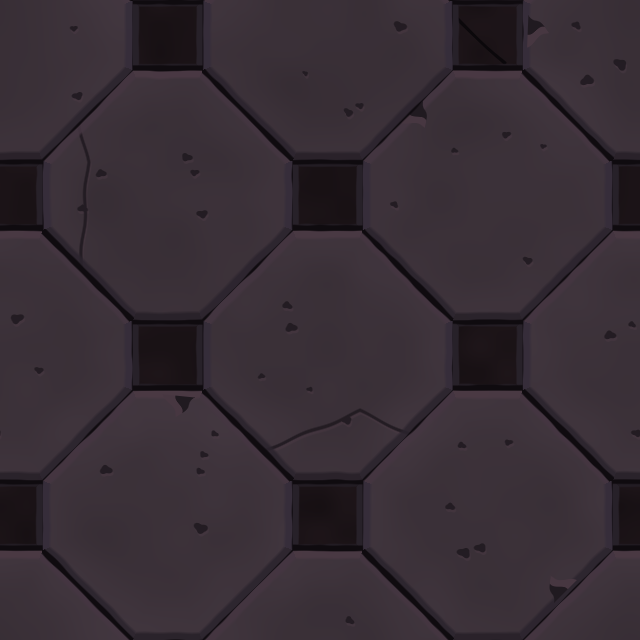
Write a Shadertoy shader that draws this texture.

```glsl
// Dark bevelled octagon floor slabs with sunken square insets, pits, chips and cracks.

const float GRID = 4.0;            // half-steps of the pattern across the canvas
const float SLAB_HALF = 0.782;     // slab half width, in grid units
const float INSET_HALF = 0.218;    // inset half width
const vec2 ORIGIN = vec2(0.262, 0.9447);

const vec3 STONE = vec3(0.232, 0.192, 0.222);
const vec3 HIGHLIGHT = vec3(0.295, 0.225, 0.268);
const vec3 SIDE = vec3(0.205, 0.173, 0.226);
const vec3 SHADOW = vec3(0.150, 0.124, 0.155);
const vec3 JOINT = vec3(0.060, 0.043, 0.060);
const vec3 INSET = vec3(0.103, 0.073, 0.087);
const vec3 PIT = vec3(0.125, 0.100, 0.125);

float hash(vec2 p) {
    vec3 q = fract(vec3(p.xyx) * 0.1031);
    q += dot(q, q.yzx + 33.33);
    return fract((q.x + q.y) * q.z);
}

// Value noise that wraps after "period" cells per canvas.
float noise(vec2 uv, float period) {
    vec2 p = uv * period, i = floor(p), f = fract(p);
    f = f * f * (3.0 - 2.0 * f);
    vec2 lo = mod(i, period), hi = mod(i + 1.0, period);
    return mix(mix(hash(lo), hash(vec2(hi.x, lo.y)), f.x),
               mix(hash(vec2(lo.x, hi.y)), hash(hi), f.x), f.y);
}

float fill(float d, float px) { return clamp(0.5 - d / px, 0.0, 1.0); }

bool same(vec2 a, vec2 b) { return distance(a, b) < 0.1; }

vec2 wrapId(vec2 c) { return floor(mod(c + 0.5, GRID)); }

float segment(vec2 p, vec2 a, vec2 b) {
    vec2 v = b - a;
    return length(p - a - v * clamp(dot(p - a, v) / dot(v, v), 0.0, 1.0));
}

// Small rounded pits, a handful on each slab.
float pits(vec2 p, vec2 id) {
    float d = 1.0;
    for (float i = 0.0; i < 5.0; i++) {
        vec2 seed = id * 7.0 + vec2(i * 13.0, i * 5.0 + 3.0);
        float angle = 6.2832 * hash(seed), radius = mix(0.2, 0.62, hash(seed + 41.0));
        vec2 q = p - radius * vec2(cos(angle), sin(angle));
        float size = mix(0.018, 0.043, hash(seed + 83.0)), turn = hash(seed + 19.0) - 0.7;
        q = mat2(cos(turn), -sin(turn), sin(turn), cos(turn)) * q;
        float lumps = 1.0 + 0.18 * sin(3.0 * atan(q.y, q.x) + angle);
        d = min(d, length(q * vec2(1.0, 1.45)) - size * lumps);
    }
    return d;
}

float cracks(vec2 p, vec2 id) {
    p += 0.008 * sin(p.yx * 17.0 + 1.0);
    float d = 1.0;
    if (same(id, vec2(0, 3))) {
        vec2 bend = vec2(-0.5, 0.2);
        d = min(segment(p, vec2(-0.55, 0.44), bend), segment(p, bend, vec2(-0.54, -0.45)));
    }
    if (same(id, vec2(1, 2))) {
        vec2 bend = vec2(0.21, -0.35);
        d = min(segment(p, vec2(-0.40, -0.59), bend), segment(p, bend, vec2(0.50, -0.49)));
    }
    if (same(id, vec2(2, 0))) d = segment(p, vec2(-0.19, 0.1), vec2(0.1, -0.17));
    return d - 0.010;
}

// Two-tone broken wedge on the rim of a slab, pointing inwards.
vec3 chip(vec3 color, vec2 p, float angle, float radius, float px) {
    vec2 outward = vec2(cos(angle), sin(angle));
    vec2 q = p - radius * outward;
    float along = dot(q, vec2(-outward.y, outward.x)), inward = -dot(q, outward);
    along += 0.012 * sin(inward * 50.0);
    float d = max(abs(along) * 0.8 + inward * 0.6, -inward) - 0.05;
    vec3 facet = mix(HIGHLIGHT * 0.95, PIT, fill(along + inward * 0.4, px));
    return mix(color, facet, fill(d, px));
}

vec3 slab(vec2 p, vec2 id, vec2 uv, float px) {
    vec2 a = abs(p);
    float wobble = 0.010 * (noise(uv, 40.0) - 0.5);
    float diagonal = (1.0 - a.x - a.y) * 0.7071, straight = SLAB_HALF - max(a.x, a.y);
    bool onDiagonal = diagonal < straight;
    float d = min(diagonal, straight) + wobble;
    vec2 n = onDiagonal ? sign(p) * 0.7071 : (a.x > a.y ? vec2(sign(p.x), 0) : vec2(0, sign(p.y)));

    // Mottled face, lighter towards the rim.
    float mottle = 0.6 * noise(uv, 6.0) + 0.4 * noise(uv + 0.37, 17.0) - 0.5;
    vec3 color = STONE * (1.0 + 0.13 * mottle + 0.04 * (hash(id + 5.0) - 0.5));
    color *= 0.98 + 0.06 * smoothstep(0.35, 0.05, d) + 0.02 * p.y;

    // Pits and cracks, each with a lit lower lip.
    vec2 above = p + vec2(-0.006, 0.016);
    float wear = min(pits(p, id), cracks(p, id));
    float lip = min(pits(above, id), cracks(above, id));
    color = mix(color, HIGHLIGHT, 0.45 * fill(lip, px * 1.5));
    color = mix(color, PIT, 0.9 * fill(wear, px * 1.5));

    // Bevel lit from above, then the dark joint.
    vec3 bevel = mix(SIDE, n.y > 0.0 ? HIGHLIGHT : SHADOW, abs(n.y));
    color = mix(color, bevel, 0.85 * fill(d - 0.050, px + 0.012));
    if (same(id, vec2(2, 3))) color = chip(color, p, 2.30, 0.66, px);
    if (same(id, vec2(0, 1))) color = chip(color, p, 1.47, 0.70, px);
    if (same(id, vec2(2, 1))) color = chip(color, p, -0.785, 0.63, px);
    if (same(id, vec2(3, 0))) color = chip(color, p, 3.10, 0.70, px);
    float jointWidth = onDiagonal ? (n.x * n.y > 0.0 ? 0.016 : 0.004) : 0.003;
    return mix(color, JOINT, fill(d - jointWidth, px * 1.5));
}

vec3 inset(vec2 p, vec2 id, vec2 uv, float px) {
    vec2 a = abs(p);
    float wobble = 0.008 * (noise(uv, 48.0) - 0.5);
    vec3 frame = a.x > a.y ? SHADOW * 1.03 : SHADOW * 0.88;
    vec3 face = INSET * (0.84 + 0.32 * noise(uv, 24.0));
    face = mix(face, JOINT * 0.7, fill(cracks(p, id), px));
    vec3 color = mix(frame, face, fill(max(a.x, a.y) - 0.180 + wobble, px * 1.5));
    float edgeShade = min(INSET_HALF - 0.024 - p.y, p.y + INSET_HALF - 0.032) + wobble;
    return mix(color, JOINT, fill(edgeShade, px * 1.5));
}

void mainImage(out vec4 fragColor, in vec2 fragCoord) {
    vec2 uv = fragCoord / iResolution.xy;
    float px = GRID / iResolution.y;
    vec2 g = (uv - ORIGIN) * GRID;

    // Slabs and insets sit on opposite squares of a checkerboard.
    vec2 diag = vec2(g.x + g.y, g.x - g.y);
    vec2 odd = 2.0 * floor(diag * 0.5) + 1.0, even = 2.0 * floor(diag * 0.5 + 0.5);
    vec2 slabCenter = 0.5 * vec2(odd.x + odd.y, odd.x - odd.y);
    vec2 insetCenter = 0.5 * vec2(even.x + even.y, even.x - even.y);
    vec2 q = g - insetCenter;
    vec3 color = slab(g - slabCenter, wrapId(slabCenter), uv, px);
    vec3 sunken = inset(q, wrapId(insetCenter), uv, px);
    color = mix(color, sunken, fill(max(abs(q.x), abs(q.y)) - INSET_HALF, px));
    fragColor = vec4(color, 1.0);
}
```
